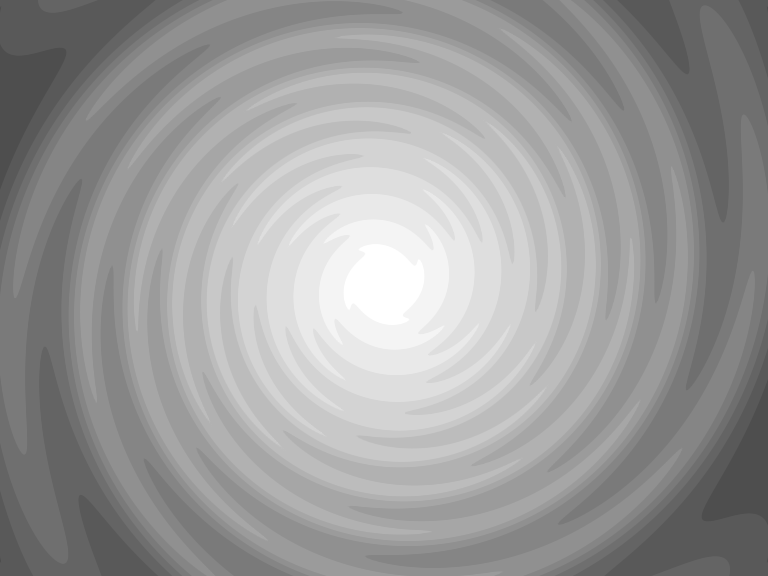
Give the GLSL for this background, as a WebGL 2 fragment shader.

```glsl
#version 300 es
precision highp float;
// Draws a pale glow twisted into a four-armed grey whirl with soft tonal steps.

uniform vec2 u_resolution;
out vec4 fragColor;

const float TAU = 6.2831853;
const vec2 CENTER = vec2(0.5, 0.506);  // fraction of the canvas
const float ARMS = 4.0;
const float SWIRL_RADIUS = 0.816;      // in canvas heights
const float SWIRL_ANGLE = 17.44;       // radians of twist at the center
const float CORE_LIGHT = 1.042;
const float FALLOFF = 0.965;
const float FLOOR_LIGHT = 0.25;
const float ARM_CONTRAST = 0.11;
const float CREST_SHARPNESS = 0.12;
const float TONE_STEPS = 23.0;

// Angle turned by a twist that fades out at the swirl radius.
float twist(float radius) {
  float inside = max(1.0 - radius / SWIRL_RADIUS, 0.0);
  return SWIRL_ANGLE * inside * inside;
}

// Light and dark arms, from about -1 to 1.
float armWave(float angle) {
  float phase = ARMS * angle;
  return -cos(phase) + CREST_SHARPNESS * cos(2.0 * phase);
}

// Rounds a tone to even steps with smooth edges.
float stepTone(float tone) {
  float level = tone * TONE_STEPS;
  float edge = clamp(fwidth(level), 0.001, 1.0);
  float base = floor(level);
  float blend = smoothstep(0.5 - 0.5 * edge, 0.5 + 0.5 * edge, level - base);
  return (base + blend) / TONE_STEPS;
}

void main() {
  vec2 p = (gl_FragCoord.xy - CENTER * u_resolution) / u_resolution.y;
  float radius = length(p);
  float angle = radius > 0.0 ? atan(p.y, p.x) : 0.0;

  // Radial glow, with arms that gain contrast outward.
  float glow = max(CORE_LIGHT - FALLOFF * radius, FLOOR_LIGHT);
  float arms = ARM_CONTRAST * radius * armWave(mod(angle + twist(radius), TAU));

  float tone = stepTone(clamp(glow + arms, 0.0, 1.0));
  fragColor = vec4(vec3(tone), 1.0);
}
```
